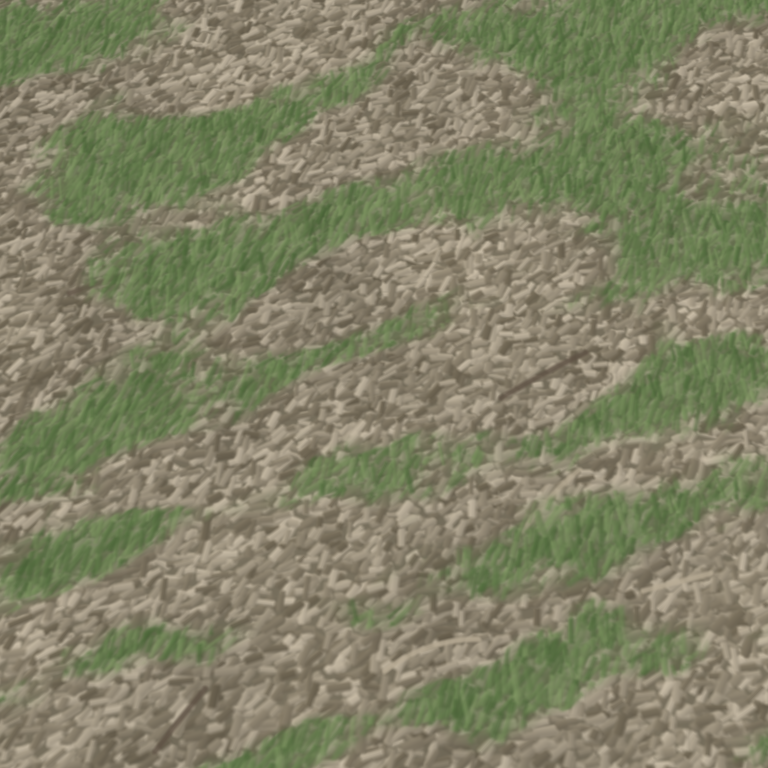
Give the GLSL for this texture, as a WebGL 1 fragment shader.

```glsl
precision highp float;
// Soft-focus wood chip mulch on a slope, crossed by ragged bands of grass.
uniform vec2 u_resolution;

const vec3 CHIP_DARK = vec3(0.41, 0.375, 0.305);
const vec3 CHIP_LIGHT = vec3(0.735, 0.69, 0.61);
const vec3 SOIL = vec3(0.46, 0.43, 0.36);
const vec3 GRASS_DARK = vec3(0.27, 0.38, 0.20);
const vec3 GRASS_LIGHT = vec3(0.50, 0.585, 0.385);
const vec3 GRASS_BASE = vec3(0.37, 0.45, 0.29);
const vec3 TWIG_PALE = vec3(0.73, 0.68, 0.59);
const vec3 TWIG_DARK = vec3(0.36, 0.31, 0.26);
const vec2 CHIP_CELL = vec2(0.036, 0.016);
const vec2 BLADE_CELL = vec2(0.052, 0.011);
const float CHIP_ANGLE = 0.50;
const float BLADE_ANGLE = 1.15;
const float SOFTNESS = 0.0042;
const float BAND_SLOPE = 0.27;
const float BAND_SPACING = 0.17;
const float BAND_OFFSET = 0.60;
const int CHIP_LAYERS = 4;
const int BLADE_LAYERS = 3;
const int TWIGS = 8;

vec3 hash3(vec2 p) {
  vec3 q = fract(p.xyx * vec3(0.1031, 0.1030, 0.0973));
  q += dot(q, q.yxz + 33.33);
  return fract((q.xxy + q.yzz) * q.zyx);
}

float noise(vec2 p) {
  vec2 i = floor(p), f = fract(p);
  f = f * f * (3.0 - 2.0 * f);
  float low = mix(hash3(i).x, hash3(i + vec2(1.0, 0.0)).x, f.x);
  float high = mix(hash3(i + vec2(0.0, 1.0)).x, hash3(i + 1.0).x, f.x);
  return mix(low, high, f.y);
}

float fbm(vec2 p) {
  float sum = 0.0, weight = 0.53;
  for (int i = 0; i < 4; i++) {
    sum += weight * noise(p);
    p = p * 2.03 + 17.7;
    weight *= 0.5;
  }
  return sum;
}

vec2 rotate(vec2 p, float a) {
  return vec2(cos(a) * p.x + sin(a) * p.y, cos(a) * p.y - sin(a) * p.x);
}

// Grass cover: rising bands broken up by noise, thicker toward the top.
float grassCover(vec2 p) {
  float wobble = 0.07 * (noise(p * 4.0 + 9.0) - 0.5);
  float along = p.y - BAND_SLOPE * p.x - BAND_OFFSET + wobble;
  float band = cos(6.2832 * along / BAND_SPACING);
  float patches = fbm(rotate(p, 0.3) * vec2(5.0, 9.0) + 41.0);
  float bias = mix(-0.10, 0.03, smoothstep(0.35, 0.62, p.y + 0.2 * p.x));
  return smoothstep(0.46, 0.74, patches + 0.15 * band + bias);
}

// One scattered layer of soft slivers; cover thins them out at random.
vec3 slivers(vec3 color, vec2 p, vec2 cell, float angle, float spread,
             float seed, float cover, vec3 dark, vec3 light) {
  vec2 q = rotate(p, angle) + seed * vec2(0.371, 0.213) + 5.0;
  vec2 home = floor(q / cell);
  for (int j = -1; j <= 1; j++) {
    for (int i = -1; i <= 1; i++) {
      vec2 id = home + vec2(float(i), float(j));
      vec3 place = hash3(id + seed * 37.0);
      vec3 look = hash3(id + seed * 53.0 + 211.0);
      vec2 center = (id + 0.5 + 0.7 * (place.xy - 0.5)) * cell;
      vec2 local = rotate(q - center, spread * (place.z - 0.5));
      vec2 halfSize = cell * vec2(mix(0.22, 0.52, look.x), mix(0.20, 0.42, look.y));
      float corner = halfSize.y * 0.7;
      float d = length(max(abs(local) - halfSize + corner, 0.0)) - corner;
      float shape = smoothstep(SOFTNESS, -SOFTNESS, d);
      float present = smoothstep(-0.18, 0.18, cover - mix(0.15, 0.95, place.x));
      float shade = 1.0 + 0.09 * clamp(local.y / halfSize.y, -1.0, 1.0);
      vec3 tone = mix(dark, light, look.z) * shade;
      color = mix(color, tone, shape * present);
    }
  }
  return color;
}

// A few long, slightly bent twigs.
vec3 twigs(vec3 color, vec2 p) {
  for (int i = 0; i < TWIGS; i++) {
    float k = float(i);
    vec3 place = hash3(vec2(k * 7.0 + 3.0, 91.0));
    vec3 look = hash3(vec2(k * 5.0 + 1.0, 47.0));
    vec2 local = rotate(p - vec2(place.x, place.y * 0.65), mix(0.2, 1.15, place.z));
    local.y += (look.x - 0.5) * 8.0 * local.x * local.x;
    local.x -= clamp(local.x, -0.03 - 0.04 * look.y, 0.03 + 0.04 * look.y);
    float shape = smoothstep(SOFTNESS, -0.3 * SOFTNESS, length(local) - 0.002);
    color = mix(color, mix(TWIG_PALE, TWIG_DARK, step(0.72, look.z)), 0.75 * shape);
  }
  return color;
}

void main() {
  vec2 uv = gl_FragCoord.xy / u_resolution.y;
  // Features shrink with distance up the slope.
  vec2 ground = vec2((uv.x - 0.5) * (1.0 + 0.5 * uv.y), uv.y * (1.0 + 0.4 * uv.y));
  float cover = grassCover(uv);

  vec3 color = SOIL;
  for (int i = 0; i < CHIP_LAYERS; i++) {
    color = slivers(color, ground, CHIP_CELL, CHIP_ANGLE + 0.22 * (float(i) - 1.5),
                    1.5, float(i) + 1.0, 1.2, CHIP_DARK, CHIP_LIGHT);
  }
  color *= 0.91 + 0.18 * fbm(uv * 7.0 + 3.0);
  color = twigs(color, uv);

  // Grass tint first, then blades over it.
  color = mix(color, GRASS_BASE, 0.62 * cover);
  for (int i = 0; i < BLADE_LAYERS; i++) {
    vec3 blades = slivers(color, ground, BLADE_CELL, BLADE_ANGLE + 0.3 * (float(i) - 1.0),
                          0.7, float(i) + 11.0, cover, GRASS_DARK, GRASS_LIGHT);
    color = mix(color, blades, 0.65);
  }
  gl_FragColor = vec4(color, 1.0);
}
```
